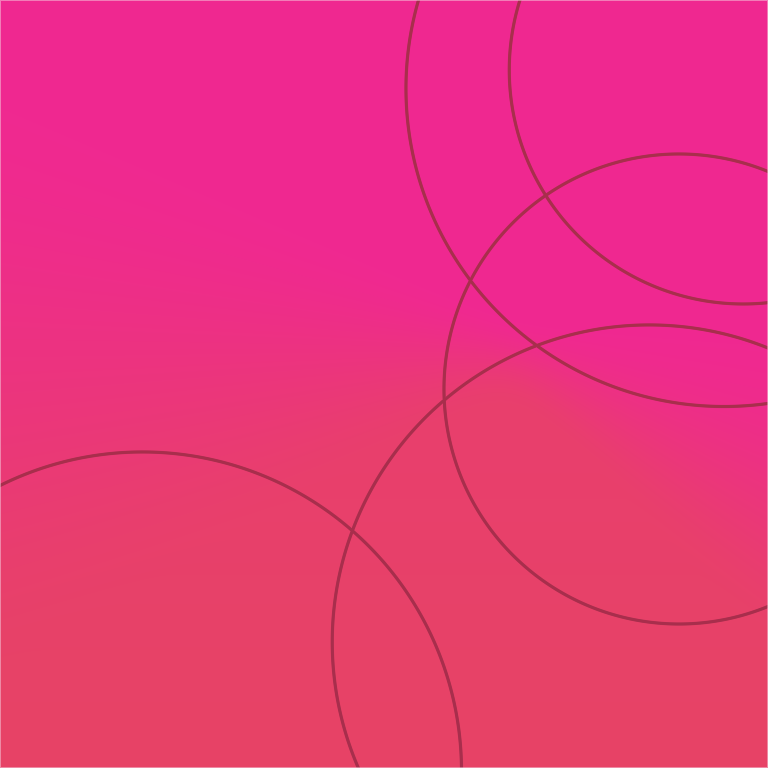
Give the GLSL for this background, as a WebGL 1 fragment shader.

```glsl
precision highp float;
// Pink-to-coral gradient fanning out from a pinch, with five thin dark rings and a pale rim.
uniform vec2 u_resolution;

// Distance from p to the outline of a circle.
float ring(vec2 p, vec2 center, float radius) {
  return abs(length(p - center) - radius);
}

// Vertical blend whose band is narrow at the pinch and widens to both sides.
vec3 background(vec2 p) {
  float side = p.x - 0.67;
  float spread = sqrt(side * side + 0.003);
  float middle = 0.545 - 0.25 * side - 0.3 * spread;
  float halfBand = 0.03 + 0.54 * spread;
  float blend = smoothstep(-halfBand, halfBand, p.y - middle);
  vec3 coral = mix(vec3(0.904, 0.26, 0.4), vec3(0.91, 0.246, 0.425),
                   smoothstep(0.0, 0.5, p.y));
  vec3 pink = vec3(0.938, 0.158, 0.565);
  return mix(coral, pink, blend);
}

void main() {
  float scale = min(u_resolution.x, u_resolution.y);
  vec2 p = gl_FragCoord.xy / scale;
  float pixel = 1.0 / scale;

  // Nearest of the overlapping rings
  float d = ring(p, vec2(0.9427, 0.8848), 0.4141);
  d = min(d, ring(p, vec2(0.9678, 0.9089), 0.3047));
  d = min(d, ring(p, vec2(0.8841, 0.4935), 0.306));
  d = min(d, ring(p, vec2(0.8454, 0.1641), 0.4128));
  d = min(d, ring(p, vec2(0.1855, -0.0039), 0.4154));

  // Antialiased stroke over the gradient
  float stroke = 1.0 - smoothstep(-0.6 * pixel, 0.6 * pixel, d - 0.0021);
  vec3 color = mix(background(p), vec3(0.66, 0.18, 0.3), stroke);

  // Hairline pale rim along the canvas border
  vec2 inset = min(p, u_resolution / scale - p);
  float rim = 1.0 - smoothstep(-0.5 * pixel, 0.5 * pixel, min(inset.x, inset.y) - 0.001);
  color = mix(color, vec3(0.96, 0.8, 0.87), 0.6 * rim);
  gl_FragColor = vec4(color, 1.0);
}
```
